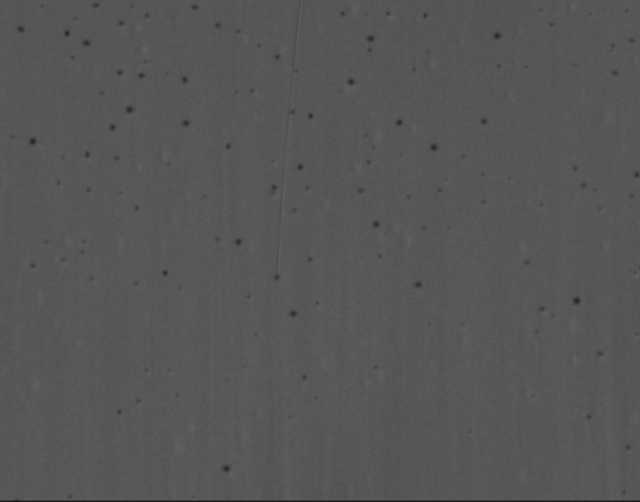
A WebGL 2 fragment shader for this texture:

```glsl
#version 300 es
precision highp float;
// Dull grey metal sheet: fine grain and faint vertical rolling streaks,
// scattered dark pits with pale rims (denser towards the top), soft pale
// bumps, one long hairline scratch and a dark lower edge.

uniform vec2 u_resolution;
out vec4 fragColor;

float hash(vec2 p, float seed) {
    uvec2 q = uvec2(ivec2(floor(p)) + 4096);
    uint h = q.x * 1597334677u ^ q.y * 3812015801u ^ uint(seed) * 2798796415u;
    h = (h ^ (h >> 16)) * 2246822519u;
    h = (h ^ (h >> 13)) * 3266489917u;
    return float((h ^ (h >> 16)) >> 8) / 16777216.0;
}

// Value noise centred on zero, from -1 to 1
float noise(vec2 p, float seed) {
    vec2 cell = floor(p);
    vec2 f = fract(p);
    f = f * f * (3.0 - 2.0 * f);
    float low = mix(hash(cell, seed), hash(cell + vec2(1, 0), seed), f.x);
    float high = mix(hash(cell + vec2(0, 1), seed), hash(cell + vec2(1, 1), seed), f.x);
    return 2.0 * mix(low, high, f.y) - 1.0;
}

float blob(vec2 offset, float radius) {
    return exp(-dot(offset, offset) / (radius * radius));
}

// Dark dots of mixed depth, each with a pale rim to the lower right
float pits(vec2 p) {
    const float rows = 22.0;
    vec2 home = floor(p * rows);
    float shade = 0.0;
    for (int j = -1; j <= 1; j++) {
        for (int i = -1; i <= 1; i++) {
            vec2 cell = home + vec2(i, j);
            vec2 centre = (cell + vec2(hash(cell, 1.0), hash(cell, 2.0))) / rows;
            float share = mix(0.09, 0.36, smoothstep(0.1, 0.95, centre.y));
            float present = step(hash(cell, 3.0), share);
            float strength = pow(hash(cell, 4.0), 2.2);
            float radius = mix(0.0042, 0.0068, strength);
            vec2 d = p - centre;
            d.x *= mix(0.8, 1.25, hash(cell, 5.0));
            float rim = blob(d - radius * vec2(0.8, -1.3), radius * 1.3);
            shade += present * (rim * 0.03 * hash(cell, 6.0)
                   - blob(d, radius) * mix(0.05, 0.2, strength));
        }
    }
    return shade;
}

// Weak pale swellings, slightly tall
float bumps(vec2 p) {
    const float rows = 15.0;
    vec2 home = floor(p * rows);
    float shade = 0.0;
    for (int j = -1; j <= 1; j++) {
        for (int i = -1; i <= 1; i++) {
            vec2 cell = home + vec2(i, j);
            vec2 centre = (cell + vec2(hash(cell, 11.0), hash(cell, 12.0))) / rows;
            float radius = mix(0.005, 0.011, hash(cell, 13.0));
            float present = step(hash(cell, 14.0), 0.3);
            vec2 d = (p - centre) * vec2(1.0, 0.75);
            float body = blob(d, radius) - 0.6 * blob(d + vec2(radius, 0.0), radius);
            shade += present * body * mix(0.015, 0.04, hash(cell, 15.0));
        }
    }
    return shade;
}

// Long vertical marks in three widths, clearer in the lower part
float streaks(vec2 p) {
    p.x += 0.004 * noise(p * vec2(2.0, 3.0), 21.0);
    float marks = 0.0045 * noise(p * vec2(28.0, 1.3), 22.0)
                + 0.0060 * noise(p * vec2(75.0, 3.0), 23.0)
                + 0.0055 * noise(p * vec2(150.0, 7.0), 24.0);
    float patch_ = 0.75 + 0.45 * noise(p * vec2(4.0, 3.0), 25.0);
    return marks * patch_ * mix(1.2, 0.75, p.y);
}

// Hairline leaning right as it rises, lit along its right side
float scratch(vec2 p) {
    float t = clamp((p.y - 0.448) / 0.552, 0.0, 1.0);
    float d = p.x - 0.5515 - 0.0465 * pow(t, 1.3) - 0.0015 * noise(p * vec2(1.0, 25.0), 31.0);
    float extent = smoothstep(0.44, 0.46, p.y);
    float wear = 0.65 + 0.35 * noise(vec2(3.0, p.y * 35.0), 32.0);
    float groove = exp(-pow(d / 0.0019, 2.0));
    float lip = exp(-pow((d - 0.0042) / 0.0024, 2.0));
    float end = blob(p - vec2(0.552, 0.447), 0.006);
    return extent * wear * (0.022 * lip - 0.042 * groove) - 0.11 * end;
}

void main() {
    vec2 p = gl_FragCoord.xy / u_resolution.y;

    // Base tone with broad, barely visible unevenness
    float tone = 0.339 + 0.005 * (0.5 - p.y) + 0.004 * noise(p * 3.0, 41.0);

    // Fine sensor-like grain
    tone += 0.010 * noise(p * 380.0, 42.0) + 0.007 * noise(p * 190.0, 43.0);

    tone += streaks(p) + bumps(p) + pits(p) + scratch(p);

    // Dark lower edge
    tone *= mix(0.25, 1.0, smoothstep(0.0015, 0.004, p.y));

    fragColor = vec4(vec3(clamp(tone, 0.0, 1.0)), 1.0);
}
```
